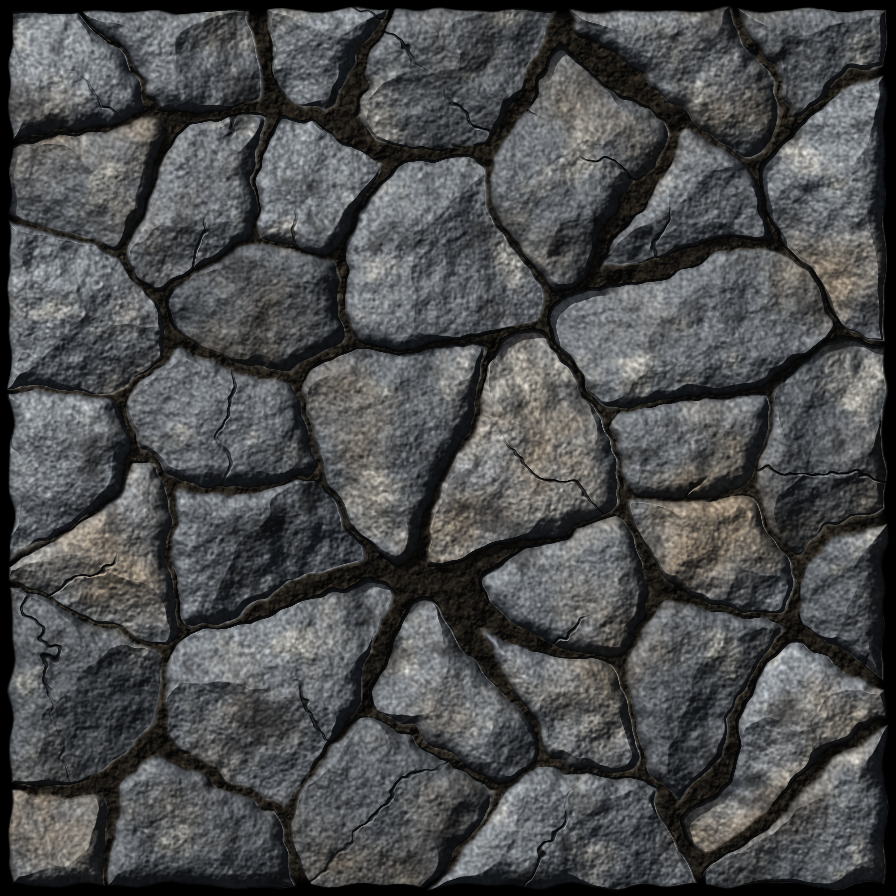
Give the GLSL for this texture, as a Shadertoy shader.

```glsl
const float GRID = 7.0;            // candidate stones per side
const float MISSING = 0.25;        // share of cells swallowed by neighbours
const float JITTER = 0.8;
const float CORNER_SHARPNESS = 23.0;
const float MARGIN = 0.011;        // black frame around the slab
const float PLATEAU = 0.030;       // stone height above the mortar
const float BEVEL = 0.009;
const float ROUGHNESS = 0.0088;
const float PITTING = 0.0009;
const float NORMAL_STEP = 0.0013;
const float SHADOW_REACH = 0.012;
const vec3 LIGHT = vec3(-0.48, 0.58, 0.66);
const vec3 SUN = vec3(1.19, 1.16, 1.11);
const vec3 SKY = vec3(0.165, 0.18, 0.20);
const vec3 COOL_STONE = vec3(0.425, 0.445, 0.47);
const vec3 WARM_STONE = vec3(0.50, 0.455, 0.40);
const vec3 PALE_CRUST = vec3(0.68, 0.665, 0.63);
const vec3 DARK_STAIN = vec3(0.20, 0.20, 0.205);
const vec3 MORTAR = vec3(0.24, 0.215, 0.18);

struct Surface { float height; float inside; float frame; float crack; vec2 id; };

vec2 hash2(vec2 p) {
    vec3 q = fract(p.xyx * vec3(0.1031, 0.1030, 0.0973));
    q += dot(q, q.yzx + 33.33);
    return fract((q.xx + q.yz) * q.zy);
}

float gradientCorner(vec2 cell, vec2 f, vec2 corner) {
    return dot(hash2(cell + corner) * 2.0 - 1.0, f - corner);
}

float noise(vec2 p) {
    vec2 i = floor(p), f = fract(p), o = vec2(0.0, 1.0);
    vec2 u = f * f * f * (f * (f * 6.0 - 15.0) + 10.0);
    return mix(mix(gradientCorner(i, f, o.xx), gradientCorner(i, f, o.yx), u.x),
               mix(gradientCorner(i, f, o.xy), gradientCorner(i, f, o.yy), u.x), u.y);
}

float fbm(vec2 p, int octaves) {
    float sum = 0.0, amplitude = 1.0;
    for (int i = 0; i < octaves; i++) {
        sum += amplitude * noise(p);
        p = mat2(1.6, 1.2, -1.2, 1.6) * p + 17.3;
        amplitude *= 0.56;
    }
    return sum;
}

bool isMissing(vec2 cell) {
    bool outside = any(lessThan(cell, vec2(0.0))) || any(greaterThanEqual(cell, vec2(GRID)));
    return outside || hash2(cell + 71.0).x < MISSING;
}

vec2 stoneCentre(vec2 cell) {
    return cell + 0.5 + JITTER * (hash2(cell + 5.0) - 0.5);
}

// Rounded Voronoi cells: distance to the border, offset from the centre, cell id
float findStone(vec2 p, out vec2 id, out vec2 offset) {
    float best = 1e3;
    vec2 base = floor(p);
    id = base;
    for (int k = 0; k < 25; k++) {
        vec2 cell = base + vec2(k % 5 - 2, k / 5 - 2);
        if (isMissing(cell)) continue;
        float reach = length(stoneCentre(cell) - p);
        if (reach < best) { best = reach; id = cell; }
    }
    vec2 near = stoneCentre(id) - p;
    float sum = 1e-6;
    for (int k = 0; k < 25; k++) {
        vec2 cell = id + vec2(k % 5 - 2, k / 5 - 2);
        if (k == 12 || isMissing(cell)) continue;
        vec2 other = stoneCentre(cell) - p;
        sum += exp(-CORNER_SHARPNESS * dot(0.5 * (near + other), normalize(other - near)));
    }
    offset = -near / GRID;
    return -log(sum) / CORNER_SHARPNESS / GRID;
}

Surface sampleWall(vec2 uv) {
    Surface s;
    vec2 offset;
    vec2 p = uv + 0.034 * vec2(noise(uv * 8.0), noise(uv * 8.0 + 40.0))
                + 0.009 * vec2(fbm(uv * 28.0, 2), fbm(uv * 28.0 + 9.0, 2));
    float edge = findStone(p * GRID, s.id, offset);
    vec2 border = 0.5 - abs(uv - 0.5);
    s.frame = min(border.x, border.y) - MARGIN + 0.010 * noise(uv * 24.0);
    float gap = 0.0022 + 0.011 * smoothstep(-0.15, 0.5, noise(uv * 5.0 + 3.0));
    s.inside = min(edge - gap, s.frame);

    // Bevelled block with chiselled facets and a tilted top
    float block = PLATEAU * (1.0 - exp(-max(s.inside, 0.0) / BEVEL));
    for (int i = 0; i < 4; i++) {
        vec2 r = hash2(s.id * 3.0 + float(i) * 13.0 + 2.0);
        float angle = 6.2832 * r.x;
        float along = dot(vec2(cos(angle), sin(angle)), offset) + 0.02 * fbm(uv * 16.0, 2);
        block = min(block, PLATEAU - mix(0.15, 0.5, r.y) * (along - mix(0.045, 0.015, r.x)));
    }
    block += dot(hash2(s.id + 31.0) - 0.5, offset) * 0.4;

    // Wandering crack through some stones
    vec2 r = hash2(s.id + 57.0);
    float line = dot(vec2(cos(r.y * 6.2832), sin(r.y * 6.2832)), offset) + 0.03 * fbm(uv * 13.0, 4);
    s.crack = smoothstep(0.0026, 0.0004, abs(line)) * step(0.55, r.x)
            * smoothstep(-0.12, 0.1, noise(uv * 8.0 + 80.0));

    float rough = ROUGHNESS * fbm(uv * 15.0, 5) + PITTING * noise(uv * 170.0);
    float stone = smoothstep(-0.002, 0.002, s.inside);
    s.height = mix(0.002 + 0.010 * fbm(uv * 36.0, 4), block - 0.004 * s.crack, stone) + rough;
    return s;
}

void mainImage(out vec4 fragColor, in vec2 fragCoord) {
    vec2 uv = fragCoord / iResolution.xy;
    vec3 light = normalize(LIGHT);
    Surface s = sampleWall(uv);

    // Relief lighting with a short cast shadow
    float hx = sampleWall(uv + vec2(NORMAL_STEP, 0.0)).height;
    float hy = sampleWall(uv + vec2(0.0, NORMAL_STEP)).height;
    vec3 normal = normalize(vec3(s.height - hx, s.height - hy, NORMAL_STEP));
    float blocker = sampleWall(uv + normalize(light.xy) * SHADOW_REACH).height;
    float lit = 1.0 - 0.7 * smoothstep(0.008, 0.028, blocker - s.height);
    float diffuse = max(dot(normal, light), 0.0) * lit;

    // Mineral tints, crust, stains and grain
    vec2 r = hash2(s.id + 91.0);
    float grain = noise(uv * 210.0) + 0.7 * noise(uv * 120.0);
    float warmth = smoothstep(-0.1, 0.85, fbm(uv * 6.0 + 20.0, 4) + 0.5 * (r.x - 0.4));
    vec3 rock = mix(COOL_STONE, WARM_STONE, warmth) * mix(0.82, 1.12, r.y);
    rock = mix(rock, PALE_CRUST, 0.6 * smoothstep(0.1, 0.65, fbm(uv * 13.0 + 50.0, 5)));
    rock = mix(rock, DARK_STAIN, 0.7 * smoothstep(0.15, 0.6, fbm(uv * 13.0 + 63.0, 5)));
    rock *= (1.0 + 0.48 * grain) * (1.0 - 0.7 * s.crack);
    vec3 soil = MORTAR * (0.9 + 0.8 * grain) * smoothstep(0.0, 0.02, s.frame);

    float stone = smoothstep(-0.002, 0.002, s.inside);
    float occlusion = mix(0.5, 1.0, smoothstep(-0.008, 0.007, s.inside));
    vec3 color = mix(soil, rock, stone) * (SKY + SUN * diffuse) * occlusion;
    color *= smoothstep(-0.001, 0.003, s.frame);
    fragColor = vec4(clamp(color, 0.0, 1.0), 1.0);
}
```
